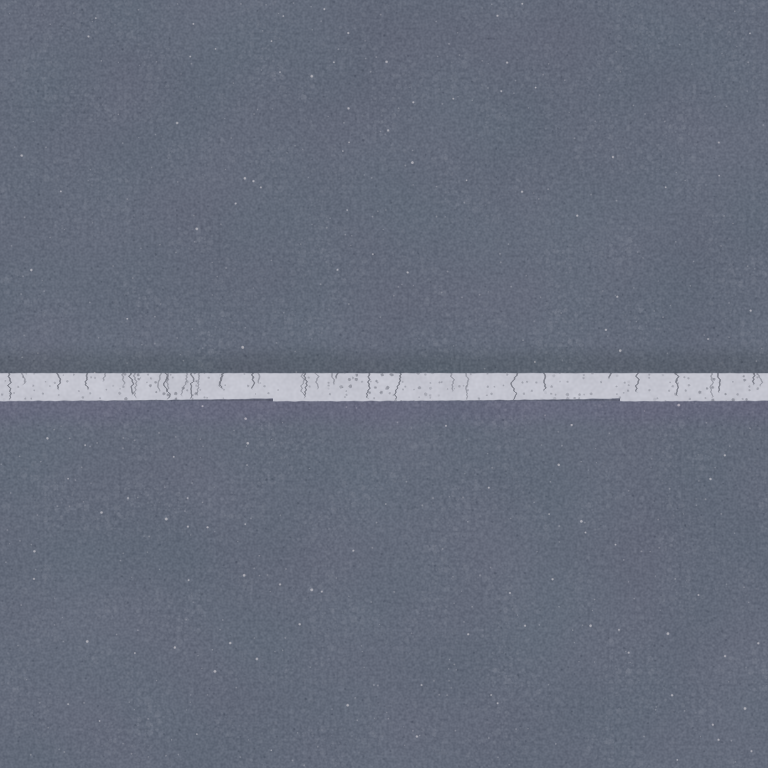
Write a three.js fragment shader that draws this texture.

```glsl
// Blue-grey asphalt crossed by a worn, cracked white road line.
varying vec2 vUv;

const vec3 ASPHALT = vec3(0.388, 0.415, 0.473);
const vec3 FLECK = vec3(0.49, 0.51, 0.56);
const vec3 GRIT = vec3(0.76, 0.75, 0.77);
const vec3 PAINT = vec3(0.765, 0.77, 0.81);
const vec3 CRACK = vec3(0.42, 0.43, 0.47);
const float LINE_TOP = 0.5142;
const float LINE_BOTTOM = 0.4775;
const float SOFT = 0.0011;

float hash(vec2 p) {
  vec3 q = fract(vec3(p.xyx) * 0.1031);
  q += dot(q, q.yzx + 33.33);
  return fract((q.x + q.y) * q.z);
}

vec2 gradient(vec2 cell) {
  float angle = 6.28318 * hash(cell);
  return vec2(cos(angle), sin(angle));
}

float gradientNoise(vec2 p) {
  vec2 i = floor(p), f = fract(p);
  vec2 u = f * f * f * (f * (f * 6.0 - 15.0) + 10.0);
  vec2 e = vec2(1.0, 0.0);
  float low = mix(dot(gradient(i), f), dot(gradient(i + e), f - e), u.x);
  float high = mix(dot(gradient(i + e.yx), f - e.yx),
                   dot(gradient(i + 1.0), f - 1.0), u.x);
  return mix(low, high, u.y);
}

float fbm(vec2 p) {
  float sum = 0.0, amplitude = 0.5;
  for (int i = 0; i < 4; i++) {
    sum += amplitude * gradientNoise(p);
    p = p * 2.03 + 17.3;
    amplitude *= 0.5;
  }
  return sum;
}

// One ragged round spot per chosen cell; radius is in canvas units.
float spots(vec2 p, float cells, float density, float radius, float seed) {
  vec2 q = p * cells;
  vec2 id = floor(q) + seed;
  float r = radius * cells * mix(0.5, 1.0, hash(id + 7.1));
  vec2 jitter = vec2(hash(id + 19.7), hash(id + 43.2)) - 0.5;
  vec2 offset = fract(q) - 0.5 - jitter * max(0.0, 1.0 - 2.0 * r);
  float d = length(offset) + 0.35 * r * gradientNoise(q * 4.0 + seed);
  float soft = SOFT * cells;
  return step(hash(id), density) * (1.0 - smoothstep(r - soft, r + soft, d));
}

// Wandering cracks that run down from the upper edge of the line.
float cracks(vec2 p, float cells, float density, float seed) {
  float id = floor(p.x * cells);
  float pick = hash(vec2(id, seed));
  float center = (id + mix(0.2, 0.8, hash(vec2(id, seed + 5.0)))) / cells;
  float depth = (LINE_TOP - p.y) / (LINE_TOP - LINE_BOTTOM);
  float bend = 0.007 * gradientNoise(vec2(id * 3.7, p.y * 75.0))
             + 0.003 * gradientNoise(vec2(id * 8.1, p.y * 260.0));
  float reach = mix(0.2, 1.1, hash(vec2(id, seed + 9.0)));
  float width = 0.0009 * (1.0 - 0.6 * depth);
  float stroke = 1.0 - smoothstep(width * 0.3, width + SOFT, abs(p.x - center - bend));
  return stroke * step(pick, density) * (1.0 - smoothstep(reach - 0.12, reach, depth));
}

vec3 asphalt(vec2 p) {
  float blotch = fbm(p * 5.0 + 3.0);
  float clump = smoothstep(-0.25, 0.35, fbm(p * 13.0 + 31.0));
  vec3 color = ASPHALT + 0.035 * blotch;
  color += vec3(0.012, 0.0, 0.004) * gradientNoise(p * 9.0 + 50.0);
  color += 0.036 * gradientNoise(p * 170.0) + 0.045 * gradientNoise(p * 310.0);

  // Pale aggregate in three sizes, then sparse bright grit and dark pits.
  float flecks = 0.5 * spots(p, 75.0, 0.38, 0.0045, 11.0)
               + 0.5 * spots(p, 130.0, 0.4, 0.0026, 83.0)
               + 0.6 * spots(p, 230.0, 0.3, 0.0014, 151.0);
  color = mix(color, FLECK, min(flecks, 1.0) * mix(0.15, 0.65, clump));
  color = mix(color, GRIT, 0.75 * spots(p, 58.0, 0.035, 0.0017, 211.0));
  color = mix(color, GRIT, 0.35 * spots(p, 90.0, 0.06, 0.0011, 307.0));
  return color - 0.045 * spots(p, 105.0, 0.08, 0.0016, 401.0);
}

// Dark tyre-worn strip above the line and a faint violet one below it.
vec3 edgeTint(vec2 p) {
  float wander = 0.009 * gradientNoise(vec2(p.x * 9.0, 2.0));
  float above = smoothstep(0.556, 0.525, p.y + wander) * step(LINE_BOTTOM, p.y);
  float below = smoothstep(0.435, 0.468, p.y + wander) * step(p.y, LINE_BOTTOM + 0.004);
  return above * vec3(-0.040, -0.038, -0.048) + below * vec3(0.008, -0.006, 0.010);
}

vec3 paint(vec2 p) {
  float worn = smoothstep(-0.12, 0.2, gradientNoise(vec2(p.x * 7.0, 4.0)));
  vec3 color = PAINT + 0.05 * fbm(p * 35.0) + 0.025 * gradientNoise(p * 220.0);
  float pits = spots(p, 120.0, 0.24, 0.0023, 503.0) * worn
             + 0.7 * spots(p, 190.0, 0.13, 0.0015, 607.0);
  float splits = cracks(p, 22.0, 0.8, 3.0) + 0.6 * cracks(p, 47.0, 0.45, 29.0);
  color = mix(color, CRACK, 0.55 * min(pits, 1.0));
  return mix(color, CRACK, 0.75 * min(splits, 1.0));
}

// The lower edge climbs gently and steps back at each paint overlap.
float lineMask(vec2 p) {
  float climb = fract((p.x - 0.355) / 0.452);
  float rough = 0.0009 * gradientNoise(p * 90.0);
  float bottom = LINE_BOTTOM + 0.0035 * climb * climb + rough;
  float top = LINE_TOP + 0.5 * rough;
  return smoothstep(bottom - SOFT, bottom + SOFT, p.y)
       * (1.0 - smoothstep(top - SOFT, top + SOFT, p.y));
}

void main() {
  vec3 ground = asphalt(vUv) + edgeTint(vUv);
  gl_FragColor = vec4(mix(ground, paint(vUv), lineMask(vUv)), 1.0);
}
```
